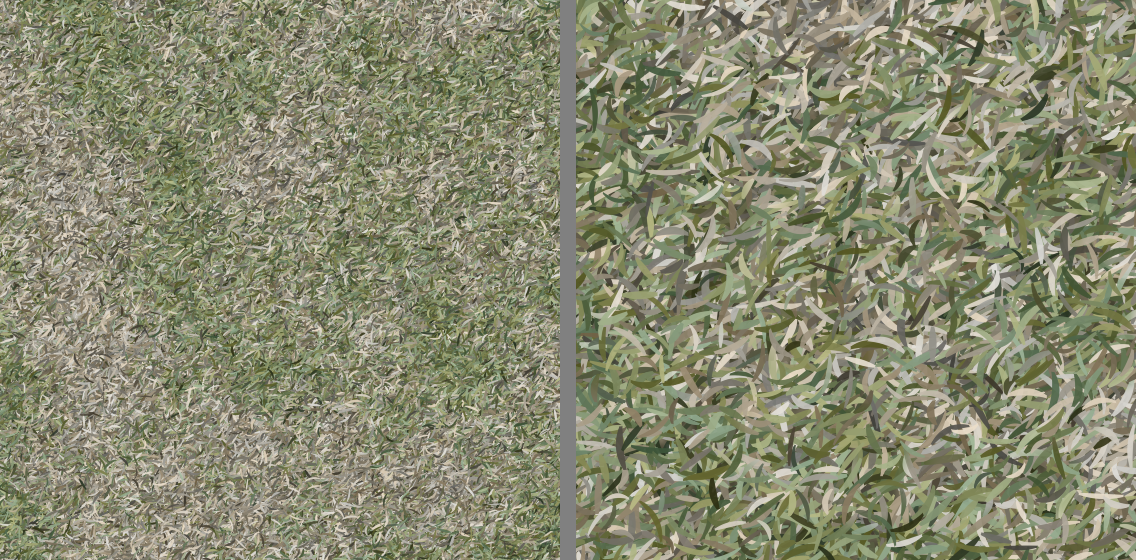
Left: the whole. Right: its middle third, enlarged.
A WebGL 1 fragment shader for this texture:

```glsl
precision highp float;
uniform vec2 u_resolution;

vec4 hash4(vec3 p) {
  vec4 q = fract(p.xyzx * vec4(0.1031, 0.1030, 0.0973, 0.1099));
  q += dot(q, q.wzxy + 33.33);
  return fract((q.xxyz + q.yzzw) * q.zywx);
}

float noise(vec2 p) {
  vec2 i = floor(p), f = fract(p);
  f = f * f * (3.0 - 2.0 * f);
  float a = hash4(vec3(i, 91.0)).x;
  float b = hash4(vec3(i + vec2(1.0, 0.0), 91.0)).x;
  float c = hash4(vec3(i + vec2(0.0, 1.0), 91.0)).x;
  float d = hash4(vec3(i + 1.0, 91.0)).x;
  return mix(mix(a, b, f.x), mix(c, d, f.x), f.y);
}

// Signed distance across a bent, tapering blade centred on the origin.
float bladeDistance(vec2 p, float angle, float halfLength, float halfWidth, float bend) {
  float c = cos(angle), s = sin(angle);
  p = vec2(c * p.x + s * p.y, c * p.y - s * p.x);
  float along = p.x / halfLength;
  p.y += bend * (along * along - 0.4);
  float width = halfWidth * (1.0 - 0.6 * along * along);
  return max(abs(p.y) - width, abs(p.x) - halfLength);
}

vec3 bladeColor(float greenness, float shade, float hue) {
  vec3 straw = mix(vec3(0.40, 0.37, 0.30), vec3(0.91, 0.88, 0.83), shade);
  straw += (hue - 0.5) * vec3(0.04, -0.02, -0.10);
  vec3 green = mix(vec3(0.27, 0.32, 0.16), vec3(0.68, 0.73, 0.57), shade);
  green += (hue - 0.5) * vec3(0.10, 0.01, -0.10);
  return mix(straw, green, greenness);
}

void main() {
  vec2 uv = gl_FragCoord.xy / u_resolution.y;
  float cellSize = 0.014;
  float blur = 0.65 / (u_resolution.y * cellSize);

  // Ragged patches of living and dry turf, greener to the upper right.
  float patches = 0.45 * noise(uv * 6.0 + 3.0)
                + 0.33 * noise(uv * 13.0 + 17.0)
                + 0.22 * noise(uv * 29.0 + 41.0);
  float greenShare = 0.45 + 1.7 * (patches - 0.5) + 0.14 * (uv.x + 0.6 * uv.y - 0.8);
  greenShare = clamp(greenShare, 0.08, 0.88);

  // Shadowed soil below the blades.
  vec3 color = mix(vec3(0.24, 0.24, 0.17), vec3(0.48, 0.45, 0.37), noise(uv * 190.0));

  // Overlapping layers of scattered blades, painted from bottom to top.
  for (int layer = 0; layer < 11; layer++) {
    float z = float(layer);
    vec2 p = uv / cellSize + vec2(7.37, 3.71) * z;
    vec2 cell = floor(p);
    for (int y = -1; y <= 1; y++) {
      for (int x = -1; x <= 1; x++) {
        vec2 id = cell + vec2(float(x), float(y));
        vec4 place = hash4(vec3(id, z + 1.0));
        vec4 look = hash4(vec3(id + 57.0, z + 23.0));
        float angle = 0.6 + (place.z + place.w - 1.0) * 1.9;
        float halfLength = mix(0.45, 0.98, look.x);
        float halfWidth = mix(0.09, 0.17, look.y);
        float d = bladeDistance(p - id - place.xy, angle, halfLength, halfWidth,
                                (fract(look.x * 13.0) - 0.5) * 0.5);
        float cover = 1.0 - smoothstep(-blur, blur, d);
        float greenness = smoothstep(-0.07, 0.07, greenShare - look.z);
        vec3 tint = bladeColor(greenness, look.w, fract(look.y * 17.0));
        tint *= mix(1.0, 0.58, step(0.88, fract(look.z * 29.0)));
        color = mix(color, tint, 0.92 * cover);
      }
    }
  }

  gl_FragColor = vec4(color, 1.0);
}
```
